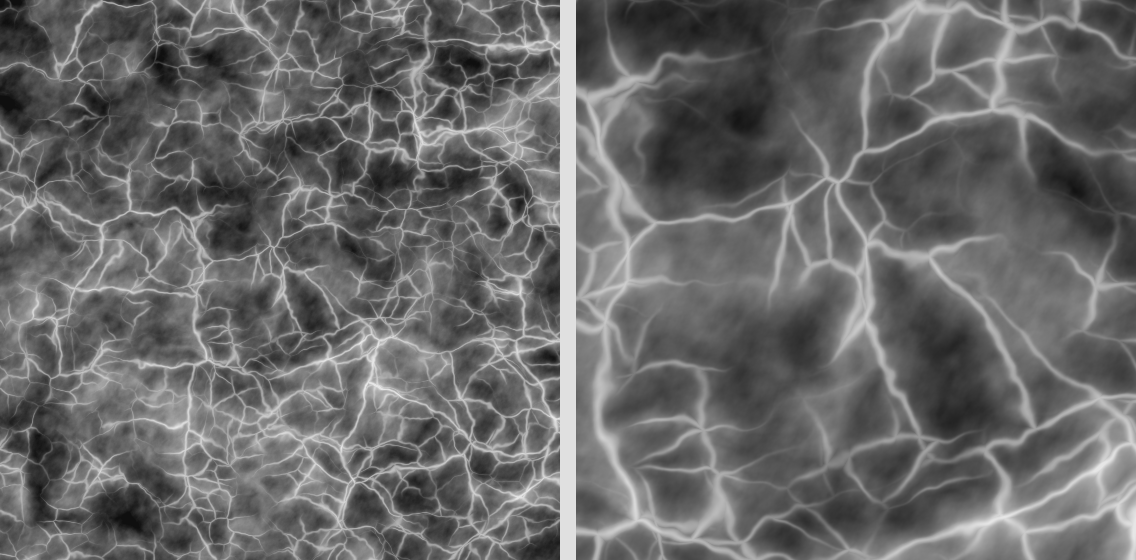
Left, the full canvas; right, a detail of the centre.
Give the GLSL for this texture, as a three.js fragment shader.

```glsl
// Cracked grey mineral surface: cloudy mottled stone under a net of pale veins.
// Warped Voronoi borders at three scales give the veins and their soft halos;
// fractal noise gives the clouds, the grain and the breaks in the veins.
varying vec2 vUv;

float hash(vec2 p) {
  return fract(sin(dot(p, vec2(127.1, 311.7))) * 43758.5453);
}

vec2 hash2(vec2 p) {
  return vec2(hash(p), hash(p + 37.3));
}

float noise(vec2 p) {
  vec2 i = floor(p);
  vec2 f = fract(p);
  f = f * f * (3.0 - 2.0 * f);
  return mix(mix(hash(i), hash(i + vec2(1.0, 0.0)), f.x),
             mix(hash(i + vec2(0.0, 1.0)), hash(i + vec2(1.0, 1.0)), f.x), f.y);
}

float fbm(vec2 p) {
  float sum = 0.0;
  float amp = 0.5;
  for (int i = 0; i < 5; i++) {
    sum += amp * noise(p);
    p = mat2(1.6, 1.2, -1.2, 1.6) * p + 5.7;
    amp *= 0.5;
  }
  return sum;
}

// x: distance to the nearest cell border, y: random value of the cell
vec2 crackCell(vec2 p) {
  vec2 home = floor(p);
  vec2 f = fract(p);
  vec2 nearCell = vec2(0.0);
  vec2 nearOffset = vec2(0.0);
  float nearest = 8.0;
  for (int y = -1; y <= 1; y++) {
    for (int x = -1; x <= 1; x++) {
      vec2 cell = vec2(float(x), float(y));
      vec2 offset = cell + hash2(home + cell) - f;
      float d = dot(offset, offset);
      if (d < nearest) {
        nearest = d;
        nearCell = cell;
        nearOffset = offset;
      }
    }
  }
  float border = 8.0;
  for (int y = -2; y <= 2; y++) {
    for (int x = -2; x <= 2; x++) {
      vec2 cell = nearCell + vec2(float(x), float(y));
      vec2 offset = cell + hash2(home + cell) - f;
      vec2 gap = offset - nearOffset;
      if (dot(gap, gap) > 0.0001) {
        border = min(border, dot(0.5 * (nearOffset + offset), normalize(gap)));
      }
    }
  }
  return vec2(border, hash(home + nearCell + 71.0));
}

void main() {
  // Jagged domain warp shared by all vein layers
  vec2 warp = vec2(fbm(vUv * 9.0), fbm(vUv * 9.0 + 43.0)) - 0.48;
  vec2 bent = vUv + 0.09 * warp;

  // Clouds, mottling and fine streaky grain
  float tone = 0.385;
  tone += 0.42 * (fbm(vUv * 4.0 + 2.0 * warp + 11.0) - 0.48);
  tone += 0.48 * (fbm(bent * vec2(13.0, 16.0) + 3.0) - 0.48);
  tone += 0.22 * (fbm(mat2(0.8, 0.6, -0.6, 0.8) * vUv * vec2(75.0, 50.0)) - 0.48);

  // Vein layers from bold and sparse to thin and dense
  float core = 0.0;
  float halo = 0.0;
  for (int i = 0; i < 3; i++) {
    float layer = float(i);
    float scale = 7.0 * pow(1.8, layer);
    vec2 cell = crackCell(bent * scale * vec2(0.92, 1.12) + 17.0 * layer);
    float d = cell.x / scale;
    float presence = noise(vUv * scale * 0.9 + 9.0 * layer) + 0.12 * (vUv.x - 0.5);
    float strength = smoothstep(0.25, 0.8, presence) * (1.0 - 0.17 * layer);
    float width = mix(0.0012, 0.0027, strength);
    core = max(core, strength * exp(-d * d / (width * width)));
    halo += strength * exp(-d / 0.011);
    tone -= 0.09 * cell.y * smoothstep(0.0, 0.22, cell.x) * (1.0 - 0.25 * layer);
  }
  tone += 0.17 * halo + 0.34 * core;

  // Uneven light: deep shade at upper left, milder at the right and bottom
  float shade = 0.26 * exp(-3.8 * length(vUv - vec2(0.0, 1.0)));
  shade += 0.12 * exp(-3.0 * length(vUv - vec2(1.0, 1.0)));
  shade += 0.11 * exp(-3.0 * length(vUv - vec2(1.0, 0.0)));
  shade += 0.05 * smoothstep(0.3, 0.0, vUv.y);
  tone += 0.05 - shade;

  // Soft shoulder keeps the brightest veins below white
  tone = min(tone, 0.62 + 0.6 * (tone - 0.62));
  gl_FragColor = vec4(vec3(clamp(tone, 0.06, 0.9)), 1.0);
}
```
